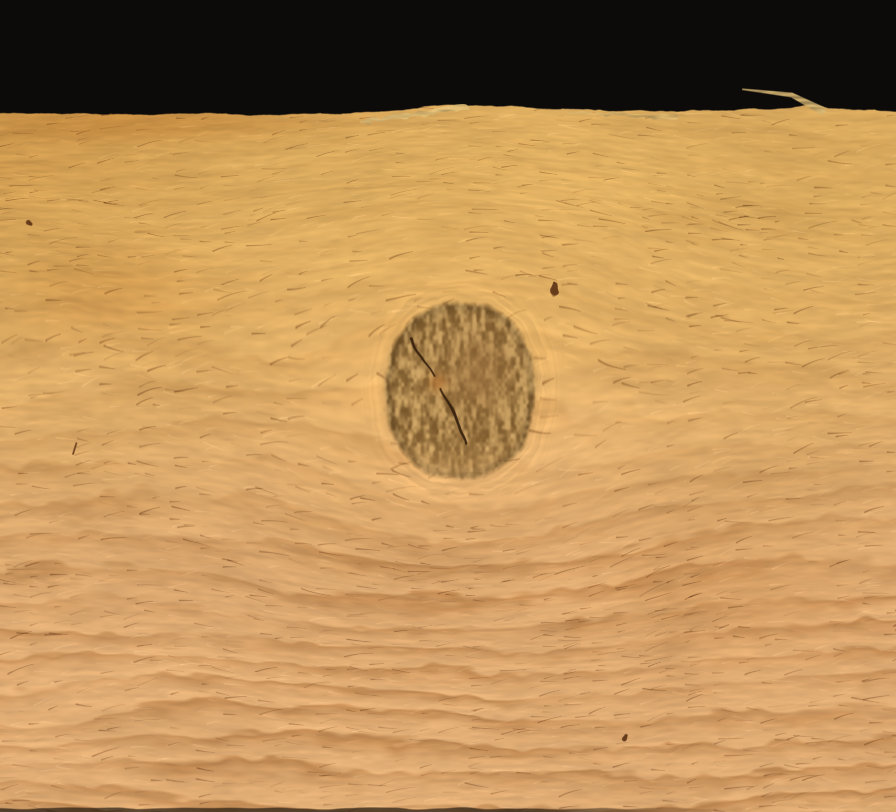
This texture is drawn by a Shadertoy shader. Its source:

```glsl
// Sawn softwood plank with an oval cracked knot under a dark backdrop
#define KNOT_CENTER vec2(.567, .519)
#define KNOT_RADII vec2(.093, .109)
#define GRAIN_BEND .11
#define RING_COUNT 27.
#define RING_DEPTH .15
#define FIBER_DEPTH .13
#define TEAR_DEPTH .3
#define EDGE_HEIGHT .859
#define GOLD vec3(.865, .685, .385)
#define PINK vec3(.88, .685, .47)
#define BACKDROP vec3(.05, .044, .038)

float hash(vec2 p) {
  vec3 q = fract(p.xyx * .1031);
  q += dot(q, q.yzx + 33.33);
  return fract((q.x + q.y) * q.z);
}

float noise(vec2 p) {
  vec2 i = floor(p), f = fract(p);
  f = f * f * (3. - 2. * f);
  return mix(mix(hash(i), hash(i + vec2(1, 0)), f.x),
             mix(hash(i + vec2(0, 1)), hash(i + 1.), f.x), f.y);
}

float fbm(vec2 p) {
  float sum = 0., amp = .533;
  for (int i = 0; i < 4; i++) {
    sum += amp * noise(p);
    p = p * 2.03 + 17.3;
    amp *= .5;
  }
  return sum;
}

float blob(vec2 p, float x, float y, float rx, float ry) {
  vec2 d = (p - vec2(x, y)) / vec2(rx, ry);
  return exp(-dot(d, d));
}

// Soft line from ends.xy to ends.zw, half-width from w0 to w1
float stroke(vec2 p, vec4 ends, float w0, float w1) {
  vec2 d = ends.zw - ends.xy, a = p - ends.xy;
  float t = clamp(dot(a, d) / dot(d, d), 0., 1.);
  float soft = .9 / iResolution.y;
  return smoothstep(soft, -soft, length(a - d * t) - mix(w0, w1, t));
}

// Scattered short torn fibers, one candidate per grid cell
float tears(vec2 q, float density) {
  float sum = 0.;
  for (float k = 0.; k < 4.; k++) {
    vec2 cell = vec2(.052, .021) * (1. - .14 * k);
    vec2 g = q / cell + k * 7.37, id = floor(g) + k * 57.;
    vec2 s = (fract(g) - .5) * cell;
    float slope = (hash(id + 3.1) - .35) * .6;
    vec2 reach = vec2(1, slope) * cell.x * mix(.12, .36, hash(id + 8.4));
    s.y += (hash(id + 5.7) - .5) * cell.y * .35 + 18. * s.x * s.x * slope;
    sum += step(hash(id), density) * hash(id + 1.9) * stroke(s, vec4(-reach, reach), .0009, .0001);
  }
  return sum;
}

// Height coordinate that follows the grain around the knot
float grainLevel(vec2 p) {
  vec2 d = p - KNOT_CENTER;
  float u = d.y / .17;
  return p.y - GRAIN_BEND * u * exp(-.5 * u * u - d.x * d.x / .065)
    - .05 * blob(p, 0., .67, .3, .12) + .018 * (fbm(p * vec2(5, 7)) - .5);
}

vec3 plank(vec2 p) {
  vec2 q = vec2(p.x, grainLevel(p));
  vec3 col = mix(GOLD, PINK, smoothstep(.8, .22, p.y + .12 * (fbm(p * 4.) - .5)));
  // Broad stains and pale wood near the knot
  float stain = .8 * blob(p, .2, .852, .22, .025) + .5 * blob(p, 0., .82, .2, .1)
    + .6 * blob(p, .13, .64, .13, .055) + .35 * blob(p, .9, .26, .16, .08);
  col *= mix(vec3(1), vec3(.92, .84, .72), stain);
  col *= 1. + .06 * blob(p, .567, .519, .19, .18);
  col *= mix(vec3(.94, .92, .89), vec3(1.05), fbm(q * vec2(4, 12)));
  // Ragged growth rings, strongest in the lower half
  float ring = fract(q.y * RING_COUNT + 2.2 * fbm(q * vec2(2.5, 8)) + .28 * noise(q * vec2(45, 120)));
  ring *= ring * smoothstep(1., .82, ring);
  float patchy = smoothstep(.68, .2, p.y) * smoothstep(.25, .7, fbm(q * vec2(4, 9) + 31.));
  col *= 1. - RING_DEPTH * ring * mix(.25, 1.9, patchy) * vec3(.75, 1.1, 1.55);
  // Fine fibers and tears
  float fiber = mix(noise(q * vec2(22, 210)), noise(q * vec2(75, 330)), .4);
  col *= 1. + FIBER_DEPTH * (fiber - .5);
  float torn = blob(p, .02, .575, .06, .018) + blob(p, .03, .3, .06, .025)
    + blob(p, .78, .535, .08, .02) + blob(p, .55, .3, .08, .035)
    + blob(p, .83, .23, .04, .13) + blob(p, .9, .73, .12, .035);
  col *= 1. - .09 * torn * fbm(q * vec2(25, 90)) * vec3(1, 1.2, 1.5);
  col *= 1. - TEAR_DEPTH * tears(q, .24 + .5 * torn) * vec3(.8, 1, 1.2);
  return col + .055 * tears(q + .413, .3);
}

vec3 addKnot(vec3 col, vec2 p) {
  vec2 d = (p - KNOT_CENTER) / KNOT_RADII, d2 = d * d;
  float r = pow(dot(d2, d2 / (.3 + .7 * d2)), .5);
  r = mix(length(d), r, .3) + .09 * (fbm(p * 38.) - .5);
  float halo = (r - 1.12) / .17, rim = (r - .95) / .06;
  col *= 1. + .12 * (noise(vec2(r * 32., d.x * 3.)) - .45) * exp(-halo * halo);
  float flecks = mix(noise(p * vec2(190, 65)), noise(p * vec2(260, 190)), .4);
  vec3 heart = mix(vec3(.46, .33, .16), vec3(.81, .65, .4), smoothstep(.12, .92, flecks));
  heart = mix(heart, vec3(.6, .43, .24), .6 * blob(p, .59, .54, .035, .05));
  heart = mix(heart, col, .3 * smoothstep(.48, .41, p.y)) * (1. - .13 * exp(-rim * rim));
  col = mix(col, heart, .95 * smoothstep(1.05, .95, r));
  col = mix(col, vec3(.7, .46, .22), .8 * blob(p, .539, .529, .011, .011));
  // Bent crack
  p.x += .005 * (noise(p * 70.) - .5);
  float crack = stroke(p, vec4(.506, .583, .533, .537), .0017, .001);
  crack = max(crack, stroke(p, vec4(.541, .521, .556, .497), .001, .002));
  crack = max(crack, stroke(p, vec4(.556, .497, .573, .454), .002, .0016));
  return mix(col, vec3(.2, .12, .05), .92 * crack);
}

void mainImage(out vec4 fragColor, in vec2 fragCoord) {
  float px = 1. / iResolution.y;
  vec2 p = fragCoord * px, w = p + .006 * (noise(p * 130.) - .5);
  vec3 col = addKnot(plank(p), p);
  // Resin spot and pinholes
  float spots = stroke(w, vec4(.681, .64, .685, .652), .006, .003)
    + stroke(p, vec4(.035, .726, .038, .724), .003, .002)
    + stroke(p, vec4(.09, .441, .094, .454), .001, .001)
    + stroke(p, vec4(.769, .09, .771, .094), .003, .002);
  col = mix(col, vec3(.32, .16, .06), .85 * spots);
  // Rough top edge and pale splinters
  float edge = EDGE_HEIGHT + .005 * smoothstep(.4, .55, p.x) + .007 * (fbm(vec2(p.x * 38., 2)) - .5)
    + .006 * blob(p, .58, .86, .08, 1.) + .005 * blob(p, 1., .86, .05, 1.);
  col = mix(col, BACKDROP, smoothstep(-px, px, p.y - edge));
  float chip = stroke(p, vec4(.915, .89, .975, .883), .001, .003);
  chip = max(chip, stroke(p, vec4(.975, .883, 1.012, .864), .003, .005));
  chip = max(chip, stroke(w, vec4(.445, .85, .575, .868), .002, .004));
  chip = max(chip, .7 * stroke(w, vec4(.7, .861, .83, .855), .001, .004));
  col = mix(col, vec3(.86, .73, .46) * (.72 + .4 * noise(p * vec2(60, 300))), .85 * chip);
  // Shadowed lower border
  float base = .003 + .003 * noise(vec2(p.x * 35., 4));
  col *= 1. - .6 * smoothstep(px, -px, p.y - base) * smoothstep(.95, .6, p.x);
  fragColor = vec4(col, 1);
}
```
